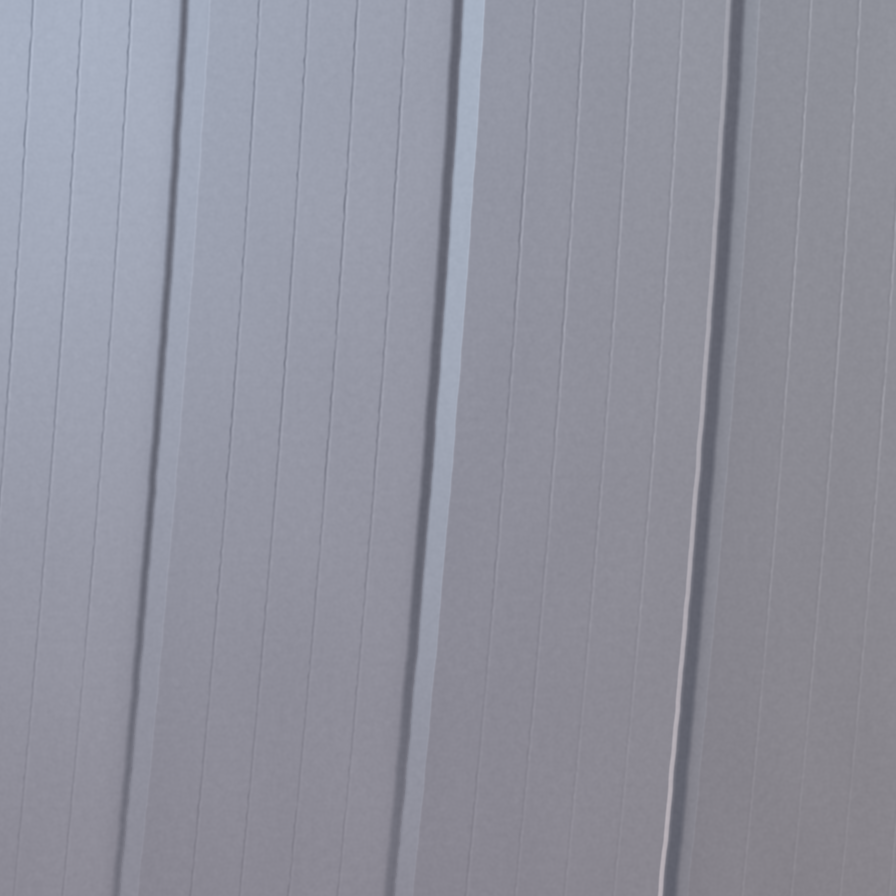
This texture is drawn by a Shadertoy shader. Its source:

```glsl
// Leaning grey siding panels with dark seams, raised lips and fine scored lines.

vec2 hashGradient(vec2 p) {
    vec3 q = fract(p.xyx * vec3(0.1031, 0.1030, 0.0973));
    q += dot(q, q.yzx + 33.33);
    return 2.0 * fract((q.xx + q.yz) * q.zy) - 1.0;
}

float gradientNoise(vec2 p) {
    vec2 i = floor(p), f = p - i;
    vec2 w = f * f * f * (f * (f * 6.0 - 15.0) + 10.0);
    float a = dot(hashGradient(i), f);
    float b = dot(hashGradient(i + vec2(1, 0)), f - vec2(1, 0));
    float c = dot(hashGradient(i + vec2(0, 1)), f - vec2(0, 1));
    float d = dot(hashGradient(i + vec2(1, 1)), f - vec2(1, 1));
    return mix(mix(a, b, w.x), mix(c, d, w.x), w.y);
}

// Soft-edged stripe around zero
float stripe(float dist, float halfWidth, float soft) {
    return 1.0 - smoothstep(halfWidth - soft, halfWidth + soft, abs(dist));
}

void mainImage(out vec4 fragColor, in vec2 fragCoord) {
    vec2 uv = fragCoord / iResolution.xy;
    float soft = max(0.0014, 0.8 / iResolution.y);
    float down = 1.0 - uv.y;

    // Seams lean left, bending slightly more toward the bottom
    float across = uv.x + 0.055 * down + 0.022 * down * down - 0.210;
    const float panelWidth = 0.307;
    float panel = floor(across / panelWidth);
    float inPanel = across - panel * panelWidth;

    // Metal: cool sheen at upper left, warmer and darker at lower right
    vec3 color = mix(vec3(0.575, 0.585, 0.635), vec3(0.535, 0.525, 0.565), down);
    float sheen = exp(-5.5 * uv.x * uv.x - 2.2 * down * down);
    color += sheen * vec3(0.085, 0.110, 0.130);
    color -= vec3(0.012, 0.014, 0.028) * smoothstep(0.45, 1.0, uv.x);
    color += 0.022 * (inPanel / panelWidth - 0.5);

    // Four scored lines per panel, dark at left turning pale at right
    float slot = (inPanel - 0.0245) / 0.0547;
    float score = clamp(round(slot), 1.0, 4.0);
    float scoreDist = (slot - score) * 0.0547;
    float lineId = score + 5.0 * panel;
    float ragged = gradientNoise(vec2(lineId * 7.3 + 0.5, uv.y * 95.0));
    scoreDist += 0.0012 * ragged;
    float fade = mix(1.0, 0.3, smoothstep(0.1, 0.95, down));
    fade *= 0.8 + 0.7 * ragged + 0.5 * gradientNoise(vec2(lineId * 3.7, uv.y * 7.0));
    float pale = smoothstep(0.3, 0.85, uv.x);
    color -= fade * mix(0.115, 0.025, pale) * stripe(scoreDist, 0.0012, soft);
    color += fade * mix(0.035, 0.070, pale) * stripe(scoreDist - 0.0028, 0.0012, soft);

    // Nearest seam: thin at left, with a broad lip in the middle, wide at right
    float seam = round(across / panelWidth);
    float middleSeam = stripe(seam - 1.0, 0.5, 0.1);
    float rightSeam = step(1.5, seam);
    float seamDist = across - seam * panelWidth;
    seamDist += 0.0012 * gradientNoise(vec2(seam * 9.1 + 0.4, uv.y * 45.0));
    float seamWidth = 0.0075 + 0.0035 * max(seam, 0.0);

    // Raised lip to the right of the groove
    float lipEnd = 0.0245 - 0.004 * down;
    float lip = smoothstep(-soft, soft, seamDist)
              * (1.0 - smoothstep(lipEnd - soft, lipEnd + soft, seamDist));
    float lipLight = mix(0.022, 0.105 * (1.0 - 0.75 * down * down), middleSeam);
    color += lip * lipLight * vec3(0.75, 1.0, 1.12);
    color += 0.03 * (1.0 - 0.6 * down) * stripe(seamDist - lipEnd, 0.0012, soft);

    // Shadow beside the groove, then its dark core
    float shade = exp(-abs(seamDist + 0.004 - 0.011 * rightSeam) / 0.009);
    color -= 0.055 * shade * (1.0 - lip * (1.0 - rightSeam));
    float coreShift = mix(-0.5 * seamWidth, 0.0, rightSeam);
    float core = stripe(seamDist - coreShift, 0.5 * seamWidth, 0.0025 + soft);
    float coreDepth = mix(0.85, 0.45, smoothstep(0.55, 1.0, down) * (1.0 - rightSeam));
    color = mix(color, vec3(0.355, 0.362, 0.405), core * coreDepth);

    // Warm bare edge left of the wide seam, stronger toward the bottom
    float bareEdge = stripe(seamDist + 0.0105, 0.0026, soft);
    color += rightSeam * bareEdge * (0.05 + 0.12 * down) * vec3(1.1, 1.0, 0.95);

    // Broad mottling and fine grain
    color += 0.010 * gradientNoise(uv * vec2(14.0, 6.0));
    color += 0.016 * gradientNoise(uv * 110.0) + 0.014 * gradientNoise(uv * 230.0 + 17.0);

    fragColor = vec4(clamp(color, 0.0, 1.0), 1.0);
}
```
